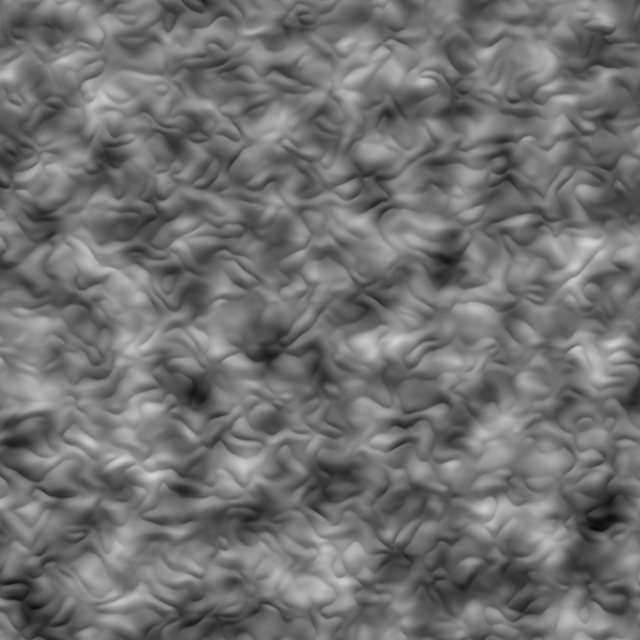
Write a Shadertoy shader that draws this texture.

```glsl
vec2 gradientAt(vec2 cell) {
    vec3 h = fract(vec3(cell.xyx) * vec3(0.1031, 0.1030, 0.0973));
    h += dot(h, h.yzx + 33.33);
    float angle = 6.2832 * fract((h.x + h.y) * h.z);
    return vec2(cos(angle), sin(angle));
}

float noise(vec2 p) {
    vec2 i = floor(p), f = fract(p);
    vec2 u = f * f * f * (f * (f * 6.0 - 15.0) + 10.0);
    vec2 e = vec2(1.0, 0.0);
    float low = mix(dot(gradientAt(i), f), dot(gradientAt(i + e), f - e), u.x);
    float high = mix(dot(gradientAt(i + e.yx), f - e.yx), dot(gradientAt(i + 1.0), f - 1.0), u.x);
    return mix(low, high, u.y);
}

// Rounded, winding bumps divided by creases of varying softness
float bumpHeight(vec2 p) {
    vec2 q = p * vec2(25.0, 27.0) + 40.0;
    q += 0.5 * vec2(noise(q * 0.7 + 7.3), noise(q * 0.7 + 91.7));
    float n = noise(q) + 0.25 * noise(q * 1.7 + 15.4);
    float softness = mix(0.03, 0.14, smoothstep(-0.3, 0.4, noise(q * 0.4 + 53.1)));
    return sqrt(n * n + softness * softness);
}

void mainImage(out vec4 fragColor, in vec2 fragCoord) {
    vec2 uv = fragCoord / iResolution.xy;

    // Light from above, softly limited on steep slopes
    vec2 stepY = vec2(0.0, 0.002);
    float slope = (bumpHeight(uv - stepY) - bumpHeight(uv + stepY)) / (2.0 * stepY.y * 27.0);
    float light = slope / sqrt(1.0 + 0.2 * slope * slope);

    // Light and dark patches from broad to small, turned off the noise grid
    vec2 turned = mat2(0.8, 0.6, -0.6, 0.8) * uv + 3.0;
    float patches = 0.26 * noise(turned * 7.0)
                  + 0.34 * noise(turned * 14.0 + 21.6)
                  + 0.17 * noise(turned * 27.0 + 64.2);

    float gray = 0.445 + 0.09 * light + patches + 0.2 * (bumpHeight(uv) - 0.22);
    fragColor = vec4(vec3(clamp(gray, 0.04, 0.98)), 1.0);
}
```
